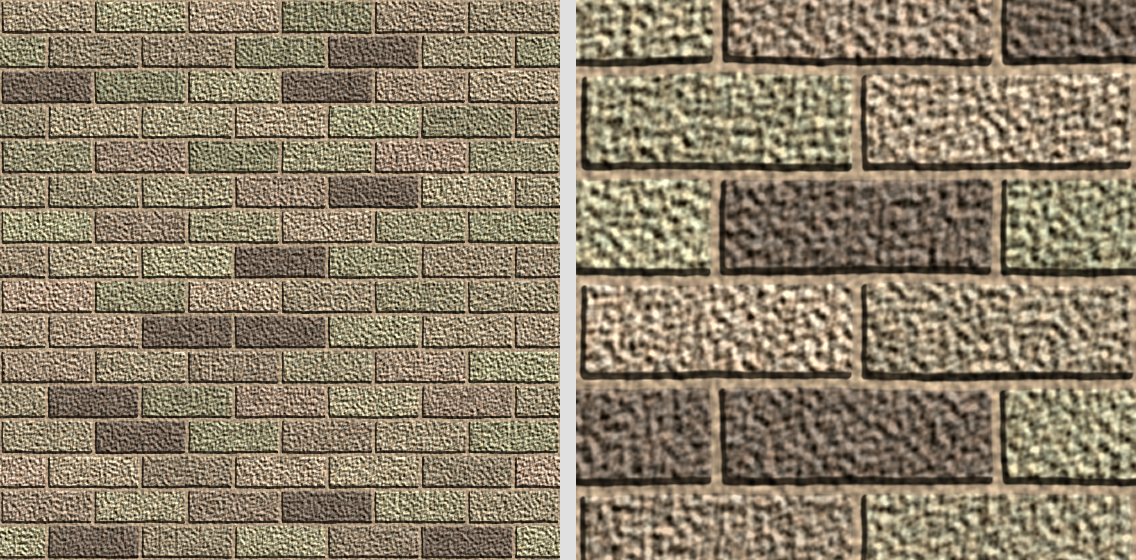
Left, the full canvas; right, a detail of the centre.
Reproduce this texture procedurally as a three.js fragment shader.

```glsl
varying vec2 vUv;

const vec2 BRICKS = vec2(6.0, 16.0);
const float MORTAR_HALF = 0.0027;
const float CORNER_RADIUS = 0.003;
const float EDGE_SOFTNESS = 0.0011;
const vec2 SHADOW_SHIFT = vec2(0.0034, 0.0048);
const vec2 HIGHLIGHT_SHIFT = vec2(0.0015, 0.0022);
const float WOBBLE = 0.0022;
const float CHIPPING = 0.0009;
const float GRAIN_SCALE = 165.0;
const float GRAIN_CONTRAST = 0.78;
const float DARK_BRICK_SHARE = 0.12;

const vec3 STONE_DARK = vec3(0.16, 0.13, 0.08);
const vec3 STONE_LIGHT = vec3(0.85, 0.80, 0.72);
const vec3 MORTAR_COLOR = vec3(0.71, 0.62, 0.51);
const vec3 SHADOW_COLOR = vec3(0.11, 0.09, 0.06);
const vec3 GREEN_TINT = vec3(0.97, 1.02, 0.92);
const vec3 PINK_TINT = vec3(1.05, 0.98, 0.96);
const vec3 DARK_TINT = vec3(0.73, 0.69, 0.68);

vec2 hash2(vec2 p) {
  vec3 q = fract(p.xyx * vec3(0.1031, 0.1030, 0.0973));
  q += dot(q, q.yzx + 33.33);
  return fract((q.xx + q.yz) * q.zy);
}

vec2 gradientAt(vec2 cell) {
  float angle = 6.2832 * hash2(cell).x;
  return vec2(cos(angle), sin(angle));
}

float gradientNoise(vec2 p) {
  vec2 i = floor(p);
  vec2 f = p - i;
  vec2 u = f * f * f * (f * (f * 6.0 - 15.0) + 10.0);
  vec2 e = vec2(1.0, 0.0);
  float low = mix(dot(gradientAt(i), f), dot(gradientAt(i + e.xy), f - e.xy), u.x);
  float high = mix(dot(gradientAt(i + e.yx), f - e.yx), dot(gradientAt(i + e.xx), f - e.xx), u.x);
  return mix(low, high, u.y);
}

float stoneHeight(vec2 p) {
  return gradientNoise(p) + 0.45 * gradientNoise(p * 1.9 + 17.0);
}

// Relief lit from the upper right
float grainLight(vec2 uv) {
  vec2 p = uv * GRAIN_SCALE + 40.0;
  vec2 toLight = vec2(0.22, 0.28);
  return stoneHeight(p - toLight) - stoneHeight(p + toLight);
}

// Coverage of a rounded brick face centred at the origin
float brickMask(vec2 p) {
  vec2 halfSize = 0.5 / BRICKS - MORTAR_HALF - CORNER_RADIUS;
  vec2 d = abs(p) - halfSize;
  float dist = length(max(d, 0.0)) + min(max(d.x, d.y), 0.0) - CORNER_RADIUS;
  return 1.0 - smoothstep(-EDGE_SOFTNESS, EDGE_SOFTNESS, dist);
}

void main() {
  // Uneven outlines: slow bend plus small chips
  vec2 uv = vUv;
  uv += WOBBLE * vec2(gradientNoise(vUv * 15.0 + 5.0), gradientNoise(vUv * 13.0 + 61.0));
  uv += CHIPPING * vec2(gradientNoise(vUv * 95.0 + 9.0), gradientNoise(vUv * 95.0 + 73.0));

  // Running bond layout
  vec2 grid = uv * BRICKS;
  grid.x += 0.5 * mod(floor(grid.y) + 1.0, 2.0);
  vec2 id = mod(floor(grid), BRICKS);
  vec2 local = (fract(grid) - 0.5) / BRICKS;

  float face = brickMask(local);
  float shadow = face * (1.0 - brickMask(local - SHADOW_SHIFT));
  float highlight = face * (1.0 - brickMask(local + HIGHLIGHT_SHIFT));

  // Variation between bricks
  vec2 tone = hash2(id + 11.0);
  vec2 kind = hash2(id + 47.0);
  vec3 tint = mix(GREEN_TINT, PINK_TINT, tone.x) * mix(0.89, 1.08, tone.y);
  tint = mix(tint, DARK_TINT, step(1.0 - DARK_BRICK_SHARE, kind.x));

  // Rough stone with soft blotches and coloured flecks
  float grain = grainLight(vUv);
  float blotch = gradientNoise(vUv * 36.0 + 23.0);
  float fleck = gradientNoise(vUv * 110.0 + 81.0);
  float light = 0.62 + GRAIN_CONTRAST * grain + 0.14 * blotch;
  vec3 stone = mix(STONE_DARK, STONE_LIGHT, clamp(light, -0.12, 1.2)) * tint;
  stone *= 1.0 + fleck * vec3(0.07, -0.02, -0.09);
  stone += 0.08 * highlight;
  stone = mix(stone, SHADOW_COLOR * (1.0 + 0.8 * grain), 0.88 * shadow);

  vec3 mortar = MORTAR_COLOR * (1.0 + 0.32 * grain + 0.15 * blotch);
  gl_FragColor = vec4(clamp(mix(mortar, stone, face), 0.0, 1.0), 1.0);
}
```
